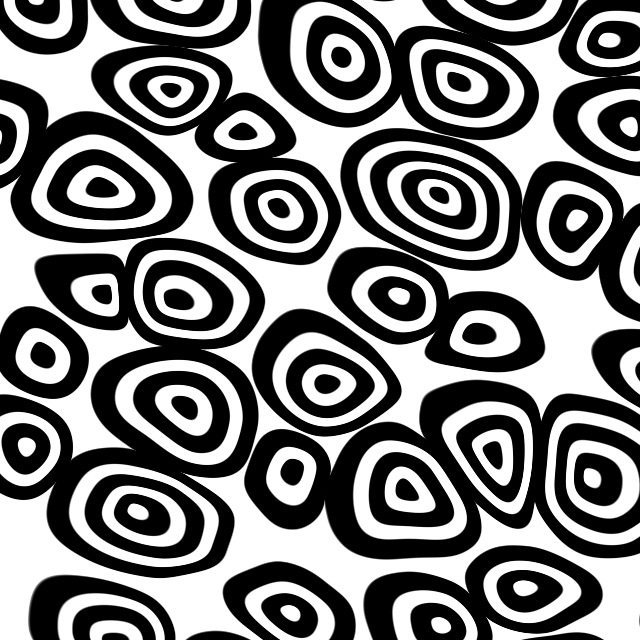
Write a Shadertoy shader that draws this pattern.

```glsl
const float GRID = 5.1;         // cells across the canvas
const float STRETCH = 1.17;     // elongation along the tilted axis
const float TILT = -0.38;
const float ROUNDNESS = 3.4;    // lower values give rounder cells
const float CELL_LIMIT = 1.10;  // gauge value on the cell outline
const float INK_WIDTH = 0.56;   // inked part of each ring period
const vec3 INK = vec3(0.0);
const vec3 PAPER = vec3(1.0);

float hash(vec2 p) {
    return fract(sin(dot(p, vec2(127.1, 311.7))) * 43758.545);
}

float noise(vec2 p) {
    vec2 i = floor(p), f = fract(p);
    f = f * f * (3.0 - 2.0 * f);
    return mix(mix(hash(i), hash(i + vec2(1, 0)), f.x),
               mix(hash(i + vec2(0, 1)), hash(i + vec2(1, 1)), f.x), f.y);
}

mat2 rotation(float angle) {
    float c = cos(angle), s = sin(angle);
    return mat2(c, s, -s, c);
}

vec2 seedPoint(vec2 id) {
    return id + 0.5 + 0.66 * (vec2(hash(id), hash(id + 37.3)) - 0.5);
}

float seedSize(vec2 id) {
    return mix(0.55, 1.5, hash(id + 71.9));
}

// x: rounded gauge, 0 at the seed and 1 on the outline; y: mean radius
vec2 cellGauge(vec2 p, vec2 id) {
    vec2 seed = seedPoint(id);
    float size = seedSize(id);
    float gauge = 0.0, tightness = 0.0;
    for (int j = -2; j <= 2; j++)
    for (int i = -2; i <= 2; i++) {
        if (i == 0 && j == 0) continue;
        vec2 other = id + vec2(i, j);
        vec2 toOther = seedPoint(other) - seed;
        float gap = length(toOther);
        float border = gap * size / (size + seedSize(other));
        float reach = max(dot(p - seed, toOther) / (gap * border), 0.0);
        gauge += pow(reach, ROUNDNESS);
        tightness += 1.0 / (border * border);
    }
    return vec2(pow(gauge, 1.0 / ROUNDNESS) / CELL_LIMIT, sqrt(9.5 / tightness));
}

// Negative on ink, in ring periods counted inwards from the outline
float ringDistance(float depth) {
    float halfInk = 0.5 * INK_WIDTH;
    float band = abs(fract(depth - halfInk + 0.5) - 0.5) - halfInk;
    return max(band, -depth);
}

void mainImage(out vec4 fragColor, in vec2 fragCoord) {
    float canvas = min(iResolution.x, iResolution.y);
    vec2 uv = fragCoord / canvas;

    // Tilted, stretched plane with a slight hand-drawn wobble
    vec2 p = rotation(-TILT) * uv * GRID * vec2(1.0 / STRETCH, STRETCH) + 20.0;
    p += 0.09 * (vec2(noise(p * 2.6), noise(p * 2.6 + 53.0)) - 0.5);

    // Cell that encloses this point most tightly
    vec2 home = floor(p), cell = home;
    vec2 best = vec2(1e3, 1.0);
    for (int j = -1; j <= 1; j++)
    for (int i = -1; i <= 1; i++) {
        vec2 id = home + vec2(i, j);
        vec2 candidate = cellGauge(p, id);
        if (candidate.x < best.x) { best = candidate; cell = id; }
    }
    float gauge = best.x, radius = best.y;

    // Inner rings drift off centre, towards the lower right
    vec2 drift = rotation(1.6 * (hash(cell + 11.7) - 0.5)) * vec2(0.95, -0.3);
    float amount = mix(0.15, 0.5, hash(cell + 23.1));
    float inside = max(1.0 - gauge, 0.0);
    gauge -= amount * inside * dot(p - seedPoint(cell), drift) / radius;

    // Larger cells hold more rings, with an inked or an empty core
    float halves = floor(radius * 10.0 + hash(cell + 91.3));
    float rings = 0.5 * clamp(halves, 3.0, 7.0) - 0.13;
    float depth = (1.0 - gauge) * rings;
    float blur = 0.75 * GRID / canvas * rings / radius;
    float paper = smoothstep(-blur, blur, ringDistance(depth));

    fragColor = vec4(mix(INK, PAPER, paper), 1.0);
}
```
